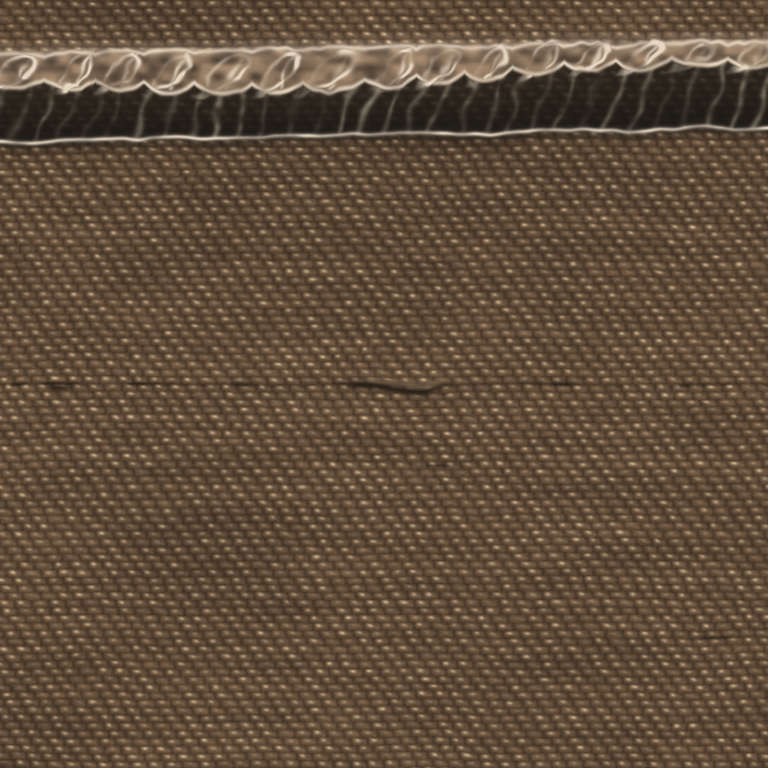
Write a WebGL 1 fragment shader that draws this texture.

```glsl
precision highp float;
uniform vec2 u_resolution;

#define WEAVE_ROWS 100.0
#define WEAVE_COLS 46.0
#define TWILL_SHIFT 0.34
#define LOOP_COUNT 14.6
#define RUNG_COUNT 31.0
#define RUNG_SLANT 0.34
#define THREAD_WIDTH 0.0027
#define CREASE_Y 0.4985
#define THREAD_COLOR vec3(0.90, 0.84, 0.76)
#define SHADOW_COLOR vec3(0.10, 0.088, 0.072)

float hash(vec2 p) {
  vec3 q = fract(vec3(p.xyx) * 0.1031);
  q += dot(q, q.yzx + 33.33);
  return fract((q.x + q.y) * q.z);
}

float noise(vec2 p) {
  vec2 i = floor(p), f = fract(p);
  f = f * f * (3.0 - 2.0 * f);
  return mix(mix(hash(i), hash(i + vec2(1, 0)), f.x),
             mix(hash(i + vec2(0, 1)), hash(i + vec2(1, 1)), f.x), f.y);
}

float bell(float d, float w) { return exp(-d * d / (w * w)); }

float band(float lo, float hi, float soft, float v) {
  return smoothstep(lo - soft, lo + soft, v) * (1.0 - smoothstep(hi - soft, hi + soft, v));
}

// Twill: staggered floats with a small pale glint on each
vec3 weave(vec2 p) {
  p.y += 0.0035 * (noise(p * vec2(9.0, 7.0)) - 0.5) + 0.0018 * (noise(p * vec2(45.0, 60.0)) - 0.5);
  p.x += 0.006 * (noise(p * 8.0 + 20.0) - 0.5) + 0.004 * (noise(p * 60.0 + 5.0) - 0.5);
  float y = p.y * WEAVE_ROWS;
  float row = floor(y);
  float s = p.x * WEAVE_COLS + row * TWILL_SHIFT + 0.16 * hash(vec2(row, 3.0));
  float u = fract(s) - 0.5;
  float v = fract(y) - 0.5 + u * 0.24;
  float rnd = hash(vec2(floor(s), row));
  float body = bell(v, 0.52) * (1.0 - 0.7 * smoothstep(0.28, 0.5, abs(u)));
  float glint = bell(u + 0.08 + 0.12 * (rnd - 0.5), 0.17) * bell(v - 0.12, 0.23);
  vec3 col = mix(vec3(0.255, 0.195, 0.140), vec3(0.395, 0.313, 0.237), body);
  col += glint * (0.25 + 1.1 * rnd) * vec3(0.245, 0.235, 0.195);
  float streak = noise(vec2(p.x * 11.0, row * 0.8));
  float grain = noise(p * vec2(150.0, 330.0));
  return col * (0.86 + 0.15 * streak + 0.17 * grain) * (0.94 + 0.12 * noise(p * 4.0));
}

// Interlocked loops; p is measured in loop widths above the lower edge
float chain(vec2 p, float height, float width) {
  float id = floor(p.x), glow = 0.0;
  for (int k = -1; k <= 1; k++) {
    float n = id + float(k);
    float r = hash(vec2(n, 7.0));
    vec2 q = p - vec2(n + 0.5 + 0.2 * (r - 0.5), height * 0.43);
    q += 0.10 * vec2(noise(q * 5.0 + n * 3.0) - 0.5, noise(q * 5.0 + n * 8.0 + 40.0) - 0.5);
    float angle = 0.50 + 0.40 * r;
    vec2 e = mat2(cos(angle), -sin(angle), sin(angle), cos(angle)) * q;
    vec2 radius = vec2(0.44, 0.17 + 0.10 * r) * (0.55 + 0.6 * height);
    // Open teardrop: pinched at the left, fading along its upper side
    float pinch = radius.y * (0.75 + 0.35 * clamp(e.x / radius.x, -1.0, 1.0));
    float ring = (length(e / vec2(radius.x, pinch)) - 1.0) * pinch;
    float open = 1.0 - 0.6 * smoothstep(-0.02, 0.16, e.y - 0.3 * e.x);
    float lit = 0.30 + 0.95 * smoothstep(0.2, 0.8, noise(q * 4.5 + n * 9.0));
    glow = max(glow, lit * open * bell(ring, width));
    float bow = q.x - 0.12 - 0.45 * q.y - 0.55 * q.y * q.y;
    float reach = band(-0.36 * height, 0.52 * height, 0.06, q.y);
    glow = max(glow, lit * reach * (0.35 + 0.6 * r) * bell(bow * 0.85, width * 1.25));
  }
  float c = fract(p.x) - 0.5;
  float fray = 0.06 * (noise(p * vec2(6.0, 2.0)) - 0.5);
  float lower = p.y - 0.02 - 0.75 * c * c + fray;
  float upper = p.y - height + 0.03 + 0.22 * c * c + fray;
  float wear = 0.55 + 0.45 * noise(vec2(p.x * 4.0, 3.0));
  glow = max(glow, wear * bell(lower, width * 1.25));
  return max(glow, 0.9 * wear * bell(upper, width * 1.1));
}

void addSeam(inout vec3 col, vec2 p) {
  float wobble = noise(vec2(p.x * 22.0, 4.0)) - 0.5;
  float top = 0.933 + 0.016 * p.x + 0.003 * wobble;
  float mid = mix(0.885, 0.877, smoothstep(0.0, 0.25, p.x))
            + 0.034 * smoothstep(0.35, 0.9, p.x) + 0.004 * wobble;
  float hem = 0.8145 + 0.020 * p.x + 0.005 * wobble;
  hem += 0.003 * (noise(vec2(p.x * 50.0, 12.0)) - 0.5);
  float loopX = p.x * LOOP_COUNT + 0.15 + 0.35 * (noise(vec2(p.x * 12.0, 6.0)) - 0.5);
  float c = fract(loopX) - 0.5;
  float edge = mid + 0.75 * c * c / LOOP_COUNT;

  // Shaded channel and the shadow under the hem
  float channel = band(hem, edge, 0.003, p.y);
  float depth = clamp((p.y - hem) / (mid - hem), 0.0, 1.0);
  col = mix(col, SHADOW_COLOR + col * 0.20 * depth, channel * 0.95);
  float under = (1.0 - smoothstep(hem - 0.001, hem + 0.001, p.y)) * exp(-max(hem - p.y, 0.0) / 0.008);
  col *= 1.0 - 0.85 * under * (0.7 + 0.3 * noise(vec2(p.x * 30.0, 2.0)));

  // Slanted rungs
  float sway = 0.5 * (noise(p * vec2(30.0, 35.0)) - 0.5);
  float lean = (p.x - (p.y - hem) * RUNG_SLANT) * RUNG_COUNT + sway;
  float rungId = floor(lean);
  float rung = fract(lean) - 0.5 + 0.35 * (hash(vec2(rungId, 2.0)) - 0.5);
  float rungLit = bell(rung, 0.13) * (0.15 + 0.6 * hash(vec2(rungId, 5.0)));
  rungLit *= 0.35 + 0.9 * noise(p * vec2(60.0, 90.0));
  col += channel * rungLit * vec3(0.36, 0.345, 0.31);

  // Chain strip, hem thread and soft spill
  float strip = band(edge, top, 0.003, p.y);
  float relief = noise(p * vec2(60.0, 90.0));
  col = mix(col, vec3(0.53, 0.44, 0.355) * (0.55 + 0.75 * relief), strip * 0.9);
  float lit = chain(vec2(loopX, (p.y - mid) * LOOP_COUNT),
                    (top - mid) * LOOP_COUNT, THREAD_WIDTH * LOOP_COUNT);
  float hemLit = bell(p.y - hem, THREAD_WIDTH) * (0.5 + 0.5 * noise(vec2(p.x * 45.0, 1.0)));
  col += 0.10 * bell(p.y - top, 0.010) + 0.05 * bell(p.y - hem, 0.006);
  col = mix(col, THREAD_COLOR, min(max(lit * band(mid - 0.006, top + 0.006, 0.003, p.y), hemLit), 1.0));
}

// Faint crease, stray dark picks and the raised slub
void addFlaws(inout vec3 col, vec2 p) {
  float broken = smoothstep(0.4, 0.85, noise(vec2(p.x * 45.0, 8.0)));
  float creaseY = CREASE_Y + 0.004 * (noise(vec2(p.x * 30.0, 15.0)) - 0.5);
  float dark = bell(p.y - creaseY, 0.0028) * (0.08 + 0.32 * broken);
  dark += 0.5 * bell(p.x - 0.078, 0.016) * bell(p.y - 0.495, 0.003);
  dark += 0.35 * bell(p.x - 0.573, 0.022) * bell(p.y - 0.394, 0.0025);
  dark += 0.35 * bell(p.x - 0.930, 0.022) * bell(p.y - 0.170, 0.0025);
  col *= 1.0 - min(dark, 0.6);

  float spine = 0.4975 - 0.007 * smoothstep(0.46, 0.55, p.x) + 0.006 * smoothstep(0.55, 0.585, p.x);
  spine += 0.003 * (noise(vec2(p.x * 60.0, 9.0)) - 0.5);
  float span = band(0.455, 0.566, 0.012, p.x) + 0.4 * band(0.566, 0.588, 0.008, p.x);
  float ridge = band(0.475, 0.578, 0.016, p.x);
  float fiber = noise(p * vec2(60.0, 500.0));
  col = mix(col, vec3(0.47, 0.385, 0.295) * (0.8 + 0.3 * fiber),
            0.9 * ridge * bell(p.y - spine - 0.0075, 0.0045));
  col = mix(col, vec3(0.15, 0.118, 0.09), min(0.9 * span, 0.9) * bell(p.y - spine, 0.0046));
}

void main() {
  vec2 p = gl_FragCoord.xy / u_resolution;
  vec3 col = weave(p);
  addFlaws(col, p);
  addSeam(col, p);
  gl_FragColor = vec4(clamp(col, 0.0, 1.0), 1.0);
}
```
